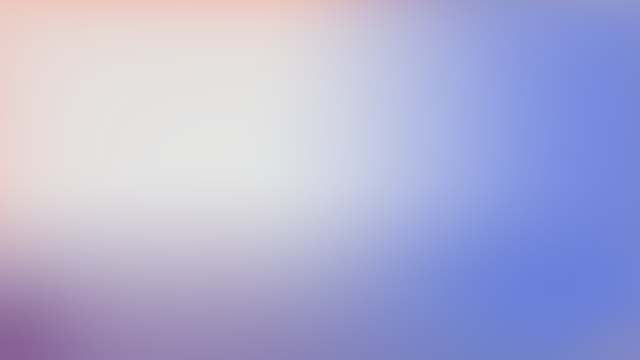
This background is drawn by a WebGL 2 fragment shader. Its source:

```glsl
#version 300 es
precision highp float;
// Soft pastel backdrop: a pearl field turning periwinkle to the right,
// layered with a rosy upper rim, a blush left rim, a dusky lower band
// and a few wide elliptical glows. Every layer is a smooth falloff.

uniform vec2 u_resolution;
out vec4 fragColor;

// Colours
const vec3 PEARL = vec3(0.892, 0.897, 0.895);
const vec3 PERIWINKLE = vec3(0.46, 0.54, 0.89);
const vec3 BLUSH = vec3(0.93, 0.79, 0.77);
const vec3 ROSE = vec3(0.93, 0.78, 0.745);
const vec3 HAZE = vec3(0.56, 0.59, 0.81);
const vec3 MAUVE = vec3(0.58, 0.51, 0.69);
const vec3 SLATE = vec3(0.45, 0.51, 0.76);
const vec3 ROYAL = vec3(0.39, 0.49, 0.88);
const vec3 PLUM = vec3(0.52, 0.35, 0.56);
const vec3 EDGE_BLUE = vec3(0.46, 0.52, 0.82);
const vec3 LILAC = vec3(0.54, 0.54, 0.76);

// Horizontal spans of the colour turns, as fractions of the width
const vec2 FIELD_SPAN = vec2(0.37, 0.98);
const vec2 DUSK_SPAN = vec2(0.25, 0.85);
const vec2 TOP_SPAN = vec2(0.40, 0.82);

// Height of the dusk band: full strength below x, gone above y
const vec2 DUSK_HEIGHT = vec2(-0.05, 0.55);

// Fade lengths and strengths of the rims
const float TOP_FADE = 0.095;
const float LEFT_FADE = 0.08;
const float RIGHT_FADE = 0.06;
const float SIDE_STRENGTH = 0.7;

// Glow centres and radii
const vec2 ROYAL_CENTER = vec2(0.92, 0.20);
const vec2 ROYAL_RADIUS = vec2(0.28, 0.20);
const float ROYAL_STRENGTH = 0.8;
const vec2 PLUM_RADIUS = vec2(0.13, 0.20);
const float PLUM_STRENGTH = 0.85;
const vec2 LILAC_RADIUS = vec2(0.10, 0.12);
const float LILAC_STRENGTH = 0.6;

// Blend of two colours across a horizontal span
vec3 ramp(vec3 from, vec3 to, vec2 span, float x) {
    return mix(from, to, smoothstep(span.x, span.y, x));
}

// Fade away from an edge at the given distance
float rim(float dist, float fade) {
    return exp(-dist / fade);
}

// Elliptical Gaussian falloff
float glow(vec2 p, vec2 center, vec2 radius) {
    vec2 d = (p - center) / radius;
    return exp(-dot(d, d));
}

void main() {
    vec2 uv = gl_FragCoord.xy / u_resolution;

    // Main field and the warm left rim
    vec3 color = ramp(PEARL, PERIWINKLE, FIELD_SPAN, uv.x);
    color = mix(color, BLUSH, SIDE_STRENGTH * rim(uv.x, LEFT_FADE));

    // Dusk rising from below
    vec3 dusk = ramp(MAUVE, SLATE, DUSK_SPAN, uv.x);
    float duskAmount = 1.0 - smoothstep(DUSK_HEIGHT.x, DUSK_HEIGHT.y, uv.y);
    color = mix(color, dusk, duskAmount);

    // Deep blue glow, then the cooler right rim
    color = mix(color, ROYAL, ROYAL_STRENGTH * glow(uv, ROYAL_CENTER, ROYAL_RADIUS));
    color = mix(color, EDGE_BLUE, SIDE_STRENGTH * rim(1.0 - uv.x, RIGHT_FADE));

    // Lower corners
    color = mix(color, PLUM, PLUM_STRENGTH * glow(uv, vec2(0.0), PLUM_RADIUS));
    color = mix(color, LILAC, LILAC_STRENGTH * glow(uv, vec2(1.0, 0.0), LILAC_RADIUS));

    // Upper rim, rose to haze
    vec3 top = ramp(ROSE, HAZE, TOP_SPAN, uv.x);
    color = mix(color, top, rim(1.0 - uv.y, TOP_FADE));

    fragColor = vec4(color, 1.0);
}
```
